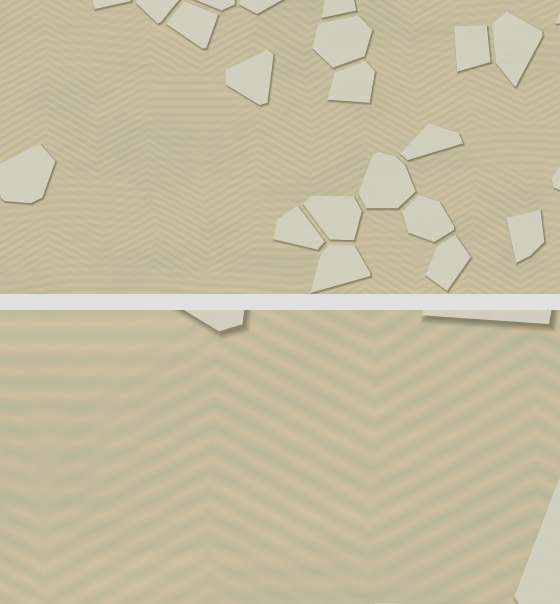
Top, the full canvas; bottom, a detail of the centre.
Write a WebGL 1 fragment shader that draws this pattern.

```glsl
precision highp float;
// Pale flat stones scattered over softly raked sand.
// Stones are randomly kept Voronoi cells, inset by a gap, with a soft shadow;
// the sand blends zigzag and level stripes through slow noise.

uniform vec2 u_resolution;

// Lengths are fractions of the canvas height.
const float CELL_SIZE = 0.157;
const float CELL_JITTER = 0.80;
const float STONE_SHARE = 0.23;
const float STONE_GAP = 0.009;
const float STONE_OPACITY = 0.82;
const vec2 SHADOW_OFFSET = vec2(0.0035, -0.0045);
const float SHADOW_STRENGTH = 0.62;
const float STRIPE_PERIOD = 0.025;
const float ZIGZAG_WIDTH = 0.36;
const float ZIGZAG_SLOPE = 0.55;

const vec3 SAND_GREEN = vec3(0.717, 0.718, 0.598);
const vec3 SAND_TAN = vec3(0.826, 0.757, 0.625);
const vec3 STONE_COLOR = vec3(0.832, 0.826, 0.770);
const vec3 SHADOW_COLOR = vec3(0.40, 0.38, 0.29);
const float TAU = 6.2831853;

float hash(vec2 p) {
  vec3 q = fract(p.xyx * vec3(0.1031, 0.1030, 0.0973));
  q += dot(q, q.yzx + 33.33);
  return fract((q.x + q.y) * q.z);
}

float noise(vec2 p) {
  vec2 i = floor(p);
  vec2 f = fract(p);
  f = f * f * (3.0 - 2.0 * f);
  float low = mix(hash(i), hash(i + vec2(1.0, 0.0)), f.x);
  float high = mix(hash(i + vec2(0.0, 1.0)), hash(i + vec2(1.0)), f.x);
  return mix(low, high, f.y);
}

vec2 cellSite(vec2 cell) {
  vec2 random = vec2(hash(cell + 17.3), hash(cell + 61.7));
  return cell + 0.5 + CELL_JITTER * (random - 0.5);
}

// Signed distance to the stone outline, positive inside.
float stoneDepth(vec2 p) {
  vec2 q = p / CELL_SIZE + 20.0;
  vec2 home = floor(q);
  vec2 nearestCell = home;
  vec2 toNearest = vec2(9.0);
  for (int y = -1; y <= 1; y++) {
    for (int x = -1; x <= 1; x++) {
      vec2 cell = home + vec2(float(x), float(y));
      vec2 toSite = cellSite(cell) - q;
      if (dot(toSite, toSite) < dot(toNearest, toNearest)) {
        toNearest = toSite;
        nearestCell = cell;
      }
    }
  }
  if (hash(nearestCell + 5.1) > STONE_SHARE) return -STONE_GAP;

  // Distance to the closest bisector with a neighbouring site.
  float edge = 9.0;
  for (int y = -2; y <= 2; y++) {
    for (int x = -2; x <= 2; x++) {
      vec2 toSite = cellSite(nearestCell + vec2(float(x), float(y))) - q;
      vec2 between = toSite - toNearest;
      if (dot(between, between) > 0.0001) {
        edge = min(edge, dot(0.5 * (toSite + toNearest), normalize(between)));
      }
    }
  }
  return edge * CELL_SIZE - STONE_GAP;
}

float stripes(float height) {
  return 0.5 + 0.5 * sin(TAU * height / STRIPE_PERIOD);
}

vec3 sandColor(vec2 p) {
  // Zigzag rows, slightly bent, crossed by nearly level ripples.
  float bend = 0.05 * noise(p * vec2(2.0, 5.0) + 3.0);
  float fold = abs(fract((p.x + bend) / ZIGZAG_WIDTH) - 0.5) * ZIGZAG_WIDTH;
  float ripple = 0.035 * noise(p * vec2(4.0, 3.0) + 40.0);
  float zigzag = stripes(p.y + ZIGZAG_SLOPE * fold + 0.3 * ripple);
  float level = stripes(p.y * 0.92 + ripple);
  float blend = smoothstep(0.25, 0.75, noise(p * vec2(3.0, 6.0) + 80.0));
  float pattern = mix(zigzag, level, mix(0.12, 0.88, blend));

  // Broken streaks and broad patches vary the tone.
  float streak = noise(p * vec2(22.0, 65.0)) - 0.5;
  float patches = noise(p * vec2(4.0, 9.0) + 120.0) - 0.5;
  float tone = 0.47 + 0.62 * (pattern - 0.5) + 0.22 * streak + 0.35 * patches;
  return mix(SAND_GREEN, SAND_TAN, clamp(tone, 0.0, 1.0));
}

void main() {
  vec2 p = gl_FragCoord.xy / u_resolution.y;
  float pixel = 1.0 / u_resolution.y;

  vec3 sand = sandColor(p);
  float shadow = smoothstep(-0.007, 0.003, stoneDepth(p - SHADOW_OFFSET));
  float stone = smoothstep(-0.6 * pixel, 0.6 * pixel, stoneDepth(p));

  vec3 ground = mix(sand, SHADOW_COLOR, SHADOW_STRENGTH * shadow);
  vec3 slab = mix(sand, STONE_COLOR, STONE_OPACITY);
  gl_FragColor = vec4(mix(ground, slab, stone), 1.0);
}
```
